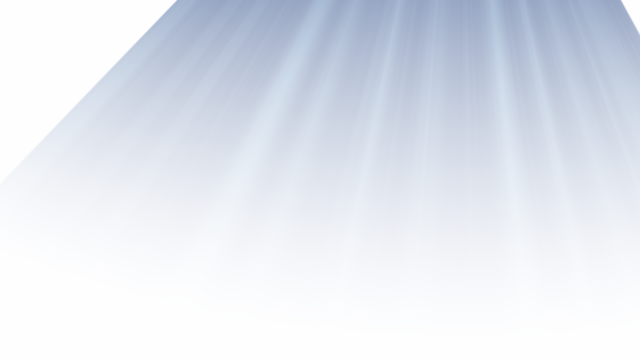
Give the GLSL for this background, as a WebGL 2 fragment shader.

```glsl
#version 300 es
precision highp float;

#define APEX vec2(1.278, 1.815)
#define LEFT_SLOPE -0.964
#define RIGHT_SLOPE 0.548
#define EDGE_SOFTNESS 0.005
#define PAPER vec3(0.998, 0.998, 1.0)
#define INK vec3(0.41, 0.352, 0.238)
#define BEAM_LIFT vec3(0.23, 0.33, 0.39)
#define FADE_POWER 1.65
#define SIDE_FADE 0.48
#define STREAK_GAIN 0.36
#define BEAM_COUNT 10

uniform vec2 u_resolution;
out vec4 fragColor;

// Slope, half width and strength of the broad beams
const vec3 BEAMS[BEAM_COUNT] = vec3[](
    vec3(-0.935, 0.045, 0.60), vec3(-0.670, 0.022, 0.35),
    vec3(-0.465, 0.034, 1.00), vec3(-0.352, 0.030, 0.62),
    vec3(-0.203, 0.021, 0.70), vec3(-0.065, 0.030, 0.40),
    vec3( 0.110, 0.022, 0.95), vec3( 0.210, 0.022, 0.50),
    vec3( 0.300, 0.030, 0.50), vec3( 0.430, 0.050, 0.50));

float hash(float n) {
    return fract(sin(n * 127.1 + 3.7) * 4375.85);
}

float bell(float offset, float halfWidth) {
    float k = offset / halfWidth;
    return exp(-k * k);
}

float broadBeams(float slope) {
    float light = 0.0;
    for (int i = 0; i < BEAM_COUNT; i++) {
        light += BEAMS[i].z * bell(slope - BEAMS[i].x, BEAMS[i].y);
    }
    return light;
}

// One-dimensional cellular noise: a jittered streak in every cell
float streakLayer(float x, float seed) {
    float cell = floor(x);
    float light = 0.0;
    for (float i = -1.0; i <= 1.0; i++) {
        float id = cell + i + seed;
        float centre = cell + i + 0.2 + 0.6 * hash(id);
        float strength = hash(id + 41.0);
        light += strength * strength * bell(x - centre, 0.2 + 0.25 * hash(id + 83.0));
    }
    return light;
}

float fineStreaks(float slope) {
    float light = 0.0;
    float frequency = 15.0;
    float weight = 1.0;
    for (int i = 0; i < 3; i++) {
        light += weight * streakLayer(slope * frequency, 17.0 * float(i));
        frequency *= 2.1;
        weight *= 0.75;
    }
    // Fine lines gather in the middle and on the right
    return light * mix(0.55, 1.0, smoothstep(-0.4, 0.0, slope));
}

void main() {
    vec2 p = gl_FragCoord.xy / u_resolution.y;
    float slope = (p.x - APEX.x) / (APEX.y - p.y);
    float depth = 1.0 - p.y;

    // Density fades downwards, faster towards the sides
    float reach = depth * (1.0 + SIDE_FADE * slope * slope);
    float density = pow(max(1.0 - reach, 0.0), FADE_POWER);

    // Pale light beams thin the ink and cool its tint
    float light = broadBeams(slope) + STREAK_GAIN * fineStreaks(slope);
    light *= 0.7 + 0.3 * smoothstep(0.0, 0.25, depth);
    vec3 ink = INK * density * (1.0 - BEAM_LIFT * min(light, 1.5));

    // Fan-shaped outline
    float fan = smoothstep(-EDGE_SOFTNESS, EDGE_SOFTNESS, slope - LEFT_SLOPE)
              * smoothstep(-EDGE_SOFTNESS, EDGE_SOFTNESS, RIGHT_SLOPE - slope);
    fragColor = vec4(PAPER - ink * fan, 1.0);
}
```
